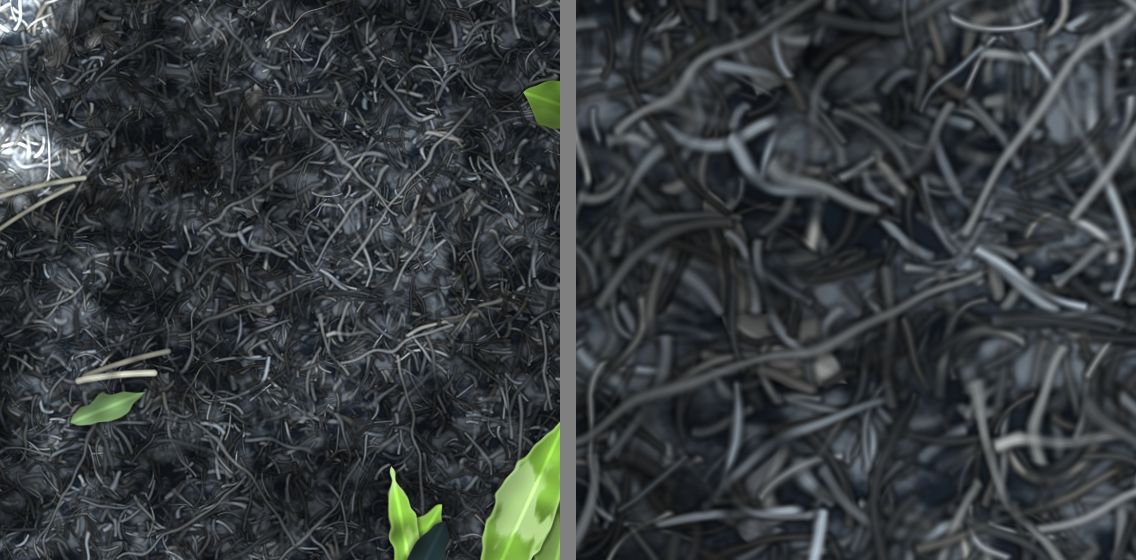
Left, the full canvas; right, a detail of the centre.
A Shadertoy shader for this texture:

```glsl
#define SOFT 0.0021          // edge softness
#define STRAND_WIDTH 0.0028  // half width of a fibre
#define FINEST_CELLS 46.0    // grid of the shortest fibres
#define LAYERS 6
#define LONG_STEMS 18
#define DEAD_LEAVES 26
#define SHADOW 0.32
#define SUN_GAIN 1.7
#define LEAF_GREEN vec3(0.50, 0.70, 0.26)
#define LEAF_SHINE vec3(0.80, 0.94, 0.66)
#define STRAW vec3(0.82, 0.83, 0.76)

vec4 hash4(vec2 p) {
  vec4 q = fract(p.xyxy * vec4(0.1031, 0.1030, 0.0973, 0.1099));
  q += dot(q, q.wzxy + 33.33);
  return fract((q.xxyz + q.yzzw) * q.zywx);
}

float noise(vec2 p) {
  vec2 i = floor(p), f = fract(p);
  f = f * f * (3.0 - 2.0 * f);
  float low = mix(hash4(i).x, hash4(i + vec2(1, 0)).x, f.x);
  float high = mix(hash4(i + vec2(0, 1)).x, hash4(i + 1.0).x, f.x);
  return mix(low, high, f.y);
}

float fbm(vec2 p) {
  float sum = 0.0, amp = 0.53;
  for (int i = 0; i < 4; i++) {
    sum += amp * noise(p);
    p = mat2(1.6, 1.2, -1.2, 1.6) * p + 7.3;
    amp *= 0.5;
  }
  return sum;
}

// Distance to a bent fibre around the origin
float fibre(vec2 p, float angle, float halfLen, float bend) {
  float c = cos(angle), s = sin(angle);
  vec2 q = vec2(c * p.x + s * p.y, c * p.y - s * p.x);
  float x = clamp(q.x / halfLen, -1.0, 1.0);
  q.y += bend * halfLen * (x * x - 0.4);
  q.y /= sqrt(1.0 + 4.0 * bend * bend * x * x);
  return length(vec2(max(abs(q.x) - halfLen, 0.0), q.y));
}

// Rounded fibre with a soft shadow around it
void paintFibre(inout vec3 col, float d, float width, vec3 tint, float opacity) {
  col *= 1.0 - SHADOW * opacity * (1.0 - smoothstep(width, width * 2.6, d));
  float cover = 1.0 - smoothstep(width - SOFT, width + SOFT, d);
  col = mix(col, tint * (1.0 - 0.3 * min(d / width, 1.0)), cover * opacity);
}

void paintStraw(inout vec3 col, vec2 p, vec2 a, vec2 b, float width, float tone) {
  vec2 axis = b - a;
  float d = fibre(p - 0.5 * (a + b), atan(axis.y, axis.x), 0.5 * length(axis), 0.05);
  paintFibre(col, d, width, STRAW * tone * (0.75 + 0.4 * noise(p * 45.0)), 0.9);
}

// Pointed leaf with midrib, rim and glossy blotches
void paintLeaf(inout vec3 col, vec2 p, vec2 base, vec2 tip, float width, vec3 tint, float gloss) {
  vec2 axis = tip - base;
  float len = length(axis);
  axis /= len;
  vec2 q = vec2(dot(p - base, axis), dot(p - base, vec2(-axis.y, axis.x)));
  float t = q.x / len, side = abs(q.y);
  float d = side - width * 4.0 * t * (1.0 - t) + 0.012 * (noise(p * 50.0) - 0.5);
  float blotch = smoothstep(0.42, 0.62, fbm(q * vec2(14.0, 32.0) + base * 9.0));
  vec3 c = tint * (0.7 + 0.6 * noise(q * 30.0 + tip * 17.0));
  c = mix(c, LEAF_SHINE, gloss * blotch * 0.9);
  c *= 1.0 - 0.25 * smoothstep(0.0, width, q.y);
  c *= 1.2 - 0.2 * smoothstep(0.001, 0.005, side);
  c = mix(c, LEAF_SHINE, gloss * 0.6 * smoothstep(-0.009, -0.002, d));
  col *= 0.65 + 0.35 * smoothstep(0.0, 0.012, d);
  col = mix(c, col, smoothstep(-SOFT, SOFT, d));
}

void mainImage(out vec4 fragColor, in vec2 fragCoord) {
  vec2 p = fragCoord / iResolution.y;
  vec2 warped = p + 0.016 * (vec2(noise(p * 27.0), noise(p * 27.0 + 40.0)) - 0.5);

  // Crumbly soil
  float crumbs = smoothstep(0.3, 0.72, fbm(p * vec2(32.0, 38.0)));
  vec3 col = mix(vec3(0.07, 0.09, 0.115), vec3(0.30, 0.325, 0.35), crumbs);

  // Scattered dull dead leaves
  for (int i = 0; i < DEAD_LEAVES; i++) {
    vec4 h = hash4(vec2(float(i) + 3.0, 71.0));
    float a = 6.283 * h.z;
    vec2 reach = (0.04 + 0.05 * h.w) * vec2(cos(a), sin(a));
    vec3 tint = mix(vec3(0.24, 0.26, 0.29), vec3(0.37, 0.37, 0.36), h.w);
    paintLeaf(col, warped, h.xy, h.xy + reach, 0.013 + 0.01 * h.z, tint, 0.0);
  }

  // Partly buried fibres, short ones below and longer ones above
  float cells = FINEST_CELLS;
  for (int layer = 0; layer < LAYERS; layer++) {
    float seed = float(layer);
    vec2 g = warped * cells + seed * 17.37;
    float exposed = smoothstep(0.2, 0.6, noise(p * 34.0 + seed * 8.1));
    for (int n = 0; n < 9; n++) {
      vec2 id = floor(g) + vec2(n % 3 - 1, n / 3 - 1);
      vec4 h = hash4(id + seed * 91.0), k = hash4(id + 213.0);
      float d = fibre(g - id - h.xy, 3.1416 * h.z, mix(0.3, 0.8, h.w), 0.7 * (k.x - 0.5)) / cells;
      vec3 tint = mix(vec3(0.93, 1.01, 1.08), vec3(1.01, 1.01, 0.97), k.z * k.z);
      tint *= mix(0.15, 0.58, k.y * k.y);
      paintFibre(col, d, STRAND_WIDTH * mix(0.7, 1.35, k.w), tint, mix(0.25, 0.9, exposed));
    }
    cells /= 1.38;
  }

  // Long thin stems
  for (int i = 0; i < LONG_STEMS; i++) {
    vec4 h = hash4(vec2(float(i) * 3.0 + 11.0, 29.0));
    float d = fibre(warped - h.xy, 0.25 + 2.2 * h.z * h.z, mix(0.07, 0.17, h.w), 0.25 * (h.y - 0.5));
    paintFibre(col, d, STRAND_WIDTH * 1.1, mix(0.32, 0.52, h.x) * vec3(0.96, 1.0, 1.02), 0.8);
  }

  // Dark hollows
  col *= mix(0.74, 1.42, smoothstep(0.25, 0.75, fbm(p * 8.0 + 5.0)));

  // Sunlight on the upper left
  float sun = 1.0 - min(length((p - vec2(0.04, 1.0)) / 0.155), length((p - vec2(0.02, 0.7)) / vec2(0.16, 0.1)));
  sun = smoothstep(0.1, 0.75, sun + 0.9 * (fbm(p * 24.0) - 0.5));
  col = col * (1.0 + SUN_GAIN * sun) + 0.16 * sun * vec3(1.0, 0.96, 0.86);

  // Pale straws
  paintStraw(col, p, vec2(-0.02, 0.645), vec2(0.15, 0.685), 0.0045, 0.95);
  paintStraw(col, p, vec2(-0.02, 0.58), vec2(0.13, 0.67), 0.004, 0.85);
  paintStraw(col, p, vec2(0.15, 0.33), vec2(0.3, 0.375), 0.005, 0.8);
  paintStraw(col, p, vec2(0.14, 0.322), vec2(0.275, 0.336), 0.006, 1.1);

  // Living leaves
  paintLeaf(col, p, vec2(0.125, 0.245), vec2(0.26, 0.3), 0.024, vec3(0.4, 0.52, 0.34), 0.1);
  paintLeaf(col, p, vec2(1.07, 0.79), vec2(0.935, 0.835), 0.047, LEAF_GREEN * 0.75, 0.1);
  paintLeaf(col, p, vec2(0.7, -0.05), vec2(0.79, 0.1), 0.03, LEAF_GREEN, 0.35);
  paintLeaf(col, p, vec2(0.745, -0.08), vec2(0.7, 0.16), 0.026, LEAF_GREEN, 0.6);
  paintLeaf(col, p, vec2(0.73, -0.06), vec2(0.795, 0.07), 0.03, vec3(0.13, 0.19, 0.2), 0.0);
  paintLeaf(col, p, vec2(0.97, -0.1), vec2(1.03, 0.15), 0.045, LEAF_GREEN * 0.8, 0.3);
  paintLeaf(col, p, vec2(0.86, -0.08), vec2(1.01, 0.25), 0.056, LEAF_GREEN, 0.85);

  fragColor = vec4(clamp(col, 0.0, 1.0), 1.0);
}
```
